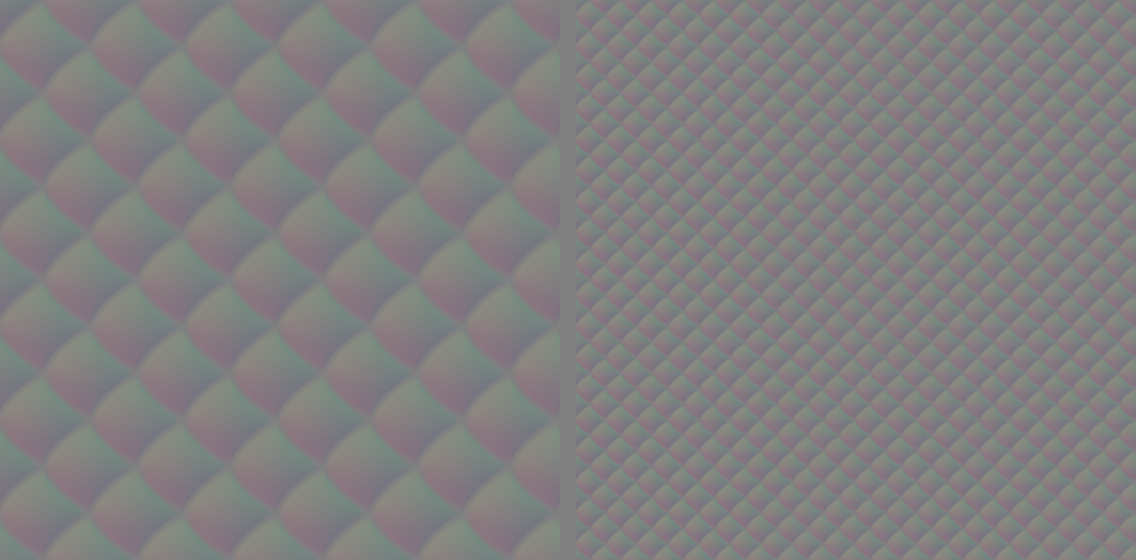
Left: one tile. Right: repeated 3 by 3.
Write a three.js fragment shader that draws this texture map.

```glsl
varying vec2 vUv;

// Sideways bow of a scale edge; t runs from the waist (0) to the tip (1)
float edgeBow(float t) {
  return 0.64 * t * (1.0 - t);
}

// Slope across one diagonal: grows outward, fades at the rim and the corners
float pillowSlope(float across, float along) {
  float rim = 1.0 - smoothstep(0.87, 1.0, abs(across));
  return across * rim * (1.0 - pow(abs(along), 4.0));
}

void main() {
  // Six staggered repeats each way, with half a repeat as the unit
  vec2 p = (vUv * 6.0 - vec2(0.46, 0.5)) * 2.0;

  // Straighten the bowed edges to find the centre of the enclosing scale
  float x = p.x + edgeBow(fract(p.y));
  vec2 cell = floor(0.5 * vec2(p.y + x, p.y - x) + 0.5);
  vec2 local = p - vec2(cell.x - cell.y, cell.x + cell.y);

  // Widen the left half and narrow the right half into a square diamond
  local.x /= 1.0 - sign(local.x) * 0.64 * abs(local.y);
  float rising = local.y + local.x;
  float falling = local.y - local.x;

  // Encode the relief direction in red and green
  float slopeRight = pillowSlope(rising, falling);
  float slopeLeft = pillowSlope(falling, rising);
  vec2 tilt = vec2(slopeLeft - slopeRight, slopeLeft + slopeRight);
  gl_FragColor = vec4(vec2(0.502, 0.5) + 0.046 * tilt, 0.5, 1.0);
}
```
